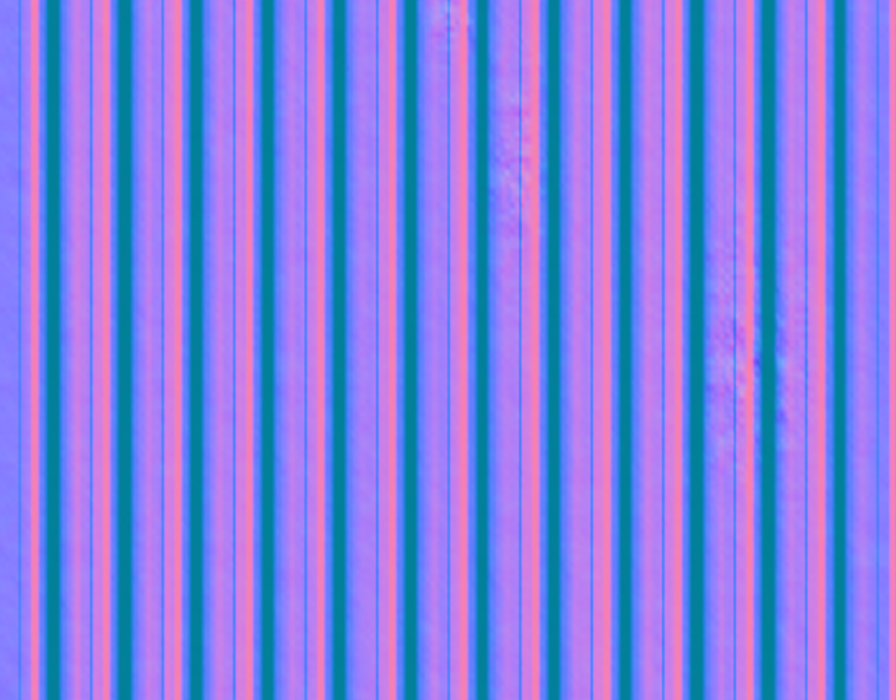
Give the GLSL for this texture map, as a WebGL 1 fragment shader.

```glsl
precision highp float;
uniform vec2 u_resolution;

float hash(vec2 p) {
    vec3 q = fract(p.xyx * 0.1031);
    q += dot(q, q.yzx + 33.33);
    return fract((q.x + q.y) * q.z);
}

float noise(vec2 p) {
    vec2 i = floor(p), f = fract(p);
    f = f * f * (3.0 - 2.0 * f);
    return mix(mix(hash(i), hash(i + vec2(1, 0)), f.x),
               mix(hash(i + vec2(0, 1)), hash(i + vec2(1, 1)), f.x), f.y);
}

float dentHeight(vec2 p) {
    float height = 0.0, gain = 0.55;
    for (int i = 0; i < 3; i++) {
        height += gain * noise(p);
        p = p * 2.03 + 17.0;
        gain *= 0.45;
    }
    return height;
}

// Soft-edged stripe: 1 inside, 0 outside
float stripe(float x, float centre, float halfWidth, float soft) {
    return 1.0 - smoothstep(halfWidth - soft, halfWidth + soft, abs(x - centre));
}

float patchMask(vec2 uv, vec2 centre, vec2 size) {
    vec2 d = (uv - centre) / size;
    return exp(-dot(d, d));
}

// Horizontal normal component, encoded 0..1, across the ribs
float ribSlope(vec2 uv) {
    float u = uv.x * 12.53 - 0.745;
    float rib = floor(u + 0.47);
    float d = u - rib;
    float tint = hash(vec2(rib + 5.0, 3.0));

    // Flat faces with faint lengthwise streaks
    float slope = 0.64 + 0.08 * tint;
    slope += 0.12 * stripe(d, -0.34, 0.1, 0.04);
    slope += 0.1 * stripe(d, 0.34, 0.035, 0.025) * hash(vec2(rib + 9.0, 7.0));
    slope += 0.12 * (noise(vec2(uv.x * 150.0, uv.y * 1.5 + 40.0)) - 0.5);
    float border = 1.0 - smoothstep(0.02, 0.045, min(uv.x, 1.0 - uv.x));
    slope = mix(slope, 0.53, border);

    // Lit crest, shoulders, steep wall and the seam between ribs
    slope = mix(slope, 0.96, stripe(d, -0.26, 0.045, 0.03));
    slope = mix(slope, 0.52, 0.8 * stripe(d, 0.18, 0.08, 0.05));
    slope = mix(slope, 0.39, stripe(d, 0.0, 0.19, 0.03));
    float wall = 0.105 + 0.025 * (hash(vec2(rib + 2.0, 11.0)) - 0.5);
    slope = mix(slope, 0.01, stripe(d, 0.0, wall, 0.05));
    return mix(slope, 0.34, stripe(abs(d - 0.03), 0.5, 0.02, 0.016));
}

void main() {
    vec2 uv = gl_FragCoord.xy / u_resolution;
    vec2 p = gl_FragCoord.xy / u_resolution.y;

    // Small dents everywhere, deeper in the worn patches
    vec2 q = p * vec2(34.0, 26.0);
    float h = dentHeight(q);
    vec2 dent = vec2(dentHeight(q + vec2(0.1, 0.0)) - h,
                     dentHeight(q + vec2(0.0, 0.1)) - h) / 0.1;
    float wear = patchMask(uv, vec2(0.58, 0.77), vec2(0.03, 0.14))
               + patchMask(uv, vec2(0.84, 0.49), vec2(0.055, 0.16))
               + patchMask(uv, vec2(0.505, 0.97), vec2(0.025, 0.05));

    float nx = ribSlope(uv) * 2.0 - 1.0;
    float facing = 1.0 - nx * nx;
    vec2 n = vec2(nx, 0.0) - dent * facing * (0.06 + 0.24 * wear);
    n /= max(1.0, length(n) / 0.985);

    gl_FragColor = vec4(vec3(n, sqrt(1.0 - dot(n, n))) * 0.5 + 0.5, 1.0);
}
```
